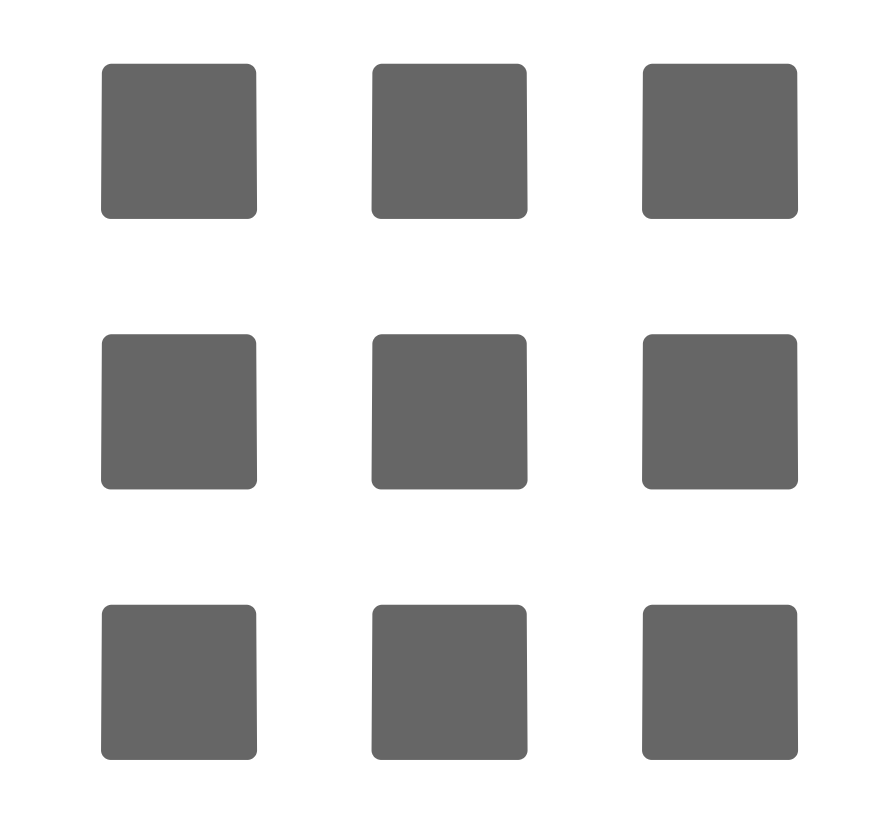
A WebGL 1 fragment shader for this pattern:

```glsl
precision highp float;

uniform vec2 u_resolution;

// Lengths are fractions of the canvas height
const vec2 GRID_CENTER = vec2(0.0019, -0.0047);
const float PITCH = 0.3315;
const float HALF_SIDE = 0.0951;
const float CORNER_RADIUS = 0.012;
const float FLARE = 0.006;
const vec3 PAPER = vec3(1.0);
const vec3 TILE_GRAY = vec3(0.4);

float roundedBox(vec2 p, vec2 halfSize, float radius) {
  vec2 q = abs(p) - halfSize + radius;
  return length(max(q, 0.0)) + min(max(q.x, q.y), 0.0) - radius;
}

// Offset from the nearest cell of a three by three grid
vec2 gridLocal(vec2 p, float pitch) {
  vec2 cell = clamp(floor(p / pitch + 0.5), -1.0, 1.0);
  return p - cell * pitch;
}

float coverage(float dist, float pixel) {
  return clamp(0.5 - dist / pixel, 0.0, 1.0);
}

void main() {
  float pixel = 1.0 / u_resolution.y;
  vec2 p = (gl_FragCoord.xy - 0.5 * u_resolution) * pixel - GRID_CENTER;
  vec2 local = gridLocal(p, PITCH);

  // Sides spread very slightly toward the bottom
  vec2 halfSize = vec2(HALF_SIDE - FLARE * local.y, HALF_SIDE);
  float tile = roundedBox(local, halfSize, CORNER_RADIUS);

  gl_FragColor = vec4(mix(PAPER, TILE_GRAY, coverage(tile, pixel)), 1.0);
}
```
